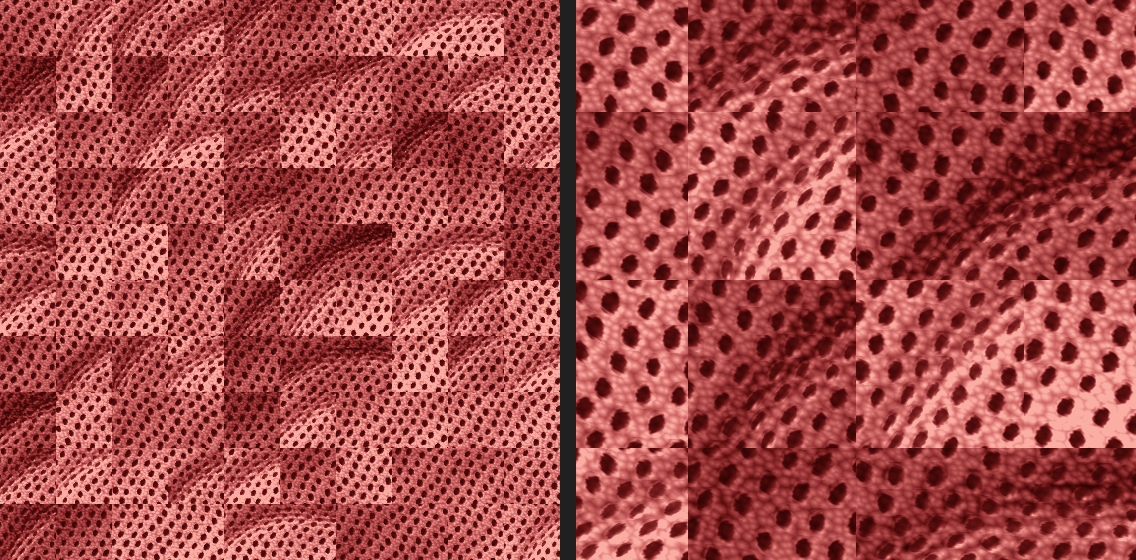
Left, the full canvas; right, a detail of the centre.
Give the GLSL for this texture, as a three.js fragment shader.

```glsl
// Patchwork of red athletic mesh: a 10 by 10 grid of perforated cloth swatches, some folded.
varying vec2 vUv;

const float TILES = 10.0;                    // swatches across and down
const vec2 HOLE_PITCH = vec2(0.22, 0.17);    // hole spacing, in swatch widths
const vec2 HOLE_RADIUS = vec2(0.049, 0.064);
const float HOLE_SLANT = 0.2;
const float HOLE_SOFTNESS = 0.24;
const float JOINED_SHARE = 0.25;             // share of swatches joined in pairs
const float FOLD_SHARE = 0.5;
const float FOLD_WIDTH = 0.2;
const float FOLD_SQUEEZE = 0.8;
const vec2 GRAIN_CELLS = vec2(180.0, 220.0);
const float GRAIN_DEPTH = 0.46;
const float TONE_DARK = 0.42;
const float TONE_LIGHT = 0.93;

const vec3 PIT = vec3(0.2, 0.015, 0.015);
const vec3 MAROON = vec3(0.38, 0.065, 0.065);
const vec3 CRIMSON = vec3(0.57, 0.18, 0.19);
const vec3 ROSE = vec3(0.71, 0.31, 0.31);
const vec3 CORAL = vec3(0.86, 0.46, 0.45);
const vec3 BLUSH = vec3(0.98, 0.68, 0.64);

float hash(vec2 p) {
  p = fract(p * vec2(0.1031, 0.1137));
  p += dot(p, p.yx + 33.33);
  return fract((p.x + p.y) * p.x * 47.3);
}

vec2 hash2(vec2 p) {
  return vec2(hash(p + 17.3), hash(p + 71.9));
}

float bell(float x, float width) {
  return exp(-x * x / (width * width));
}

// Distance to the nearest scattered point
float cellular(vec2 p) {
  vec2 cell = floor(p);
  float nearest = 2.0;
  for (int y = -1; y <= 1; y++) {
    for (int x = -1; x <= 1; x++) {
      vec2 c = cell + vec2(float(x), float(y));
      nearest = min(nearest, distance(p, c + hash2(c)));
    }
  }
  return nearest;
}

// Cloth colour from deep shadow (0) to highlight (1)
vec3 clothRamp(float tone) {
  float t = clamp(tone, 0.0, 1.0) * 5.0;
  vec3 color = mix(PIT, MAROON, clamp(t, 0.0, 1.0));
  color = mix(color, CRIMSON, clamp(t - 1.0, 0.0, 1.0));
  color = mix(color, ROSE, clamp(t - 2.0, 0.0, 1.0));
  color = mix(color, CORAL, clamp(t - 3.0, 0.0, 1.0));
  return mix(color, BLUSH, clamp(t - 4.0, 0.0, 1.0));
}

void main() {
  // Swatches, some continuing over two tiles
  vec2 grid = vUv * TILES;
  vec2 tile = floor(grid);
  float rowShift = mod(tile.y, 2.0);
  vec2 pairId = vec2(floor((tile.x + rowShift) * 0.5), tile.y);
  float joined = step(hash(pairId + 5.7), JOINED_SHARE);
  vec2 origin = mix(tile, vec2(pairId.x * 2.0 - rowShift, tile.y), joined);
  vec2 size = vec2(1.0 + joined, 1.0);
  vec2 seed = origin + 40.0 + joined * 60.0;
  vec2 p = grid - origin;
  vec2 rnd = hash2(seed);
  vec2 rnd2 = hash2(seed + 123.4);
  float brightness = hash(seed + 211.7);

  // Curved diagonal fold
  float folded = step(rnd.x, FOLD_SHARE);
  float angle = mix(0.4, 0.95, rnd2.x) - 0.2 * joined;
  vec2 along = vec2(cos(angle), sin(angle));
  vec2 normal = vec2(-along.y, along.x);
  vec2 centered = p - size * 0.5;
  float run = dot(centered, along);
  float across = dot(centered, normal) + 0.25 * run * run + (rnd2.y - 0.5) * 0.5;
  float s = across / FOLD_WIDTH;
  float crease = folded * bell(across, FOLD_WIDTH);

  // Mesh coordinates: tilted, wavy and squeezed across the fold
  vec2 q = p + rnd * 7.0;
  q += normal * folded * FOLD_SQUEEZE * FOLD_WIDTH * s / sqrt(1.0 + s * s);
  q.y += q.x * mix(0.08, 0.35, rnd.y);
  q += 0.03 * sin(q.yx * 6.0 + rnd2 * 6.28);

  // Staggered, slightly ragged oval holes
  vec2 lattice = q / HOLE_PITCH;
  lattice.x += 0.5 * mod(floor(lattice.y), 2.0);
  vec2 cell = floor(lattice);
  vec2 r = (fract(lattice) - 0.5) * HOLE_PITCH;
  r += (hash2(cell + seed) - 0.5) * vec2(0.045, 0.018);
  r.x -= r.y * HOLE_SLANT;
  vec2 e = r / (HOLE_RADIUS * mix(0.84, 1.08, hash(cell + seed + 9.1)));
  float ragged = 0.12 * sin(q.x * 95.0 + 2.0 * sin(q.y * 70.0)) * sin(q.y * 83.0);
  float d = length(e) - 1.0 + ragged;
  float hole = 1.0 - smoothstep(-HOLE_SOFTNESS, HOLE_SOFTNESS, d);
  float rim = bell(d - 0.4, 0.28) * dot(e, vec2(0.55, -0.5));

  // Light over the cloth, fold shadow and stretched threads
  float base = mix(TONE_DARK, TONE_LIGHT, brightness);
  float tone = base + 0.3 * dot(centered / size, rnd - vec2(0.3, 0.8));
  tone += 0.05 * sin(dot(p, vec2(4.0, -5.0)) + rnd.y * 6.28);
  tone += folded * (0.14 * bell(across + 0.12, 0.1) - 0.27 * bell(across - 0.16, 0.2));
  tone += crease * 0.14 * sin(across * 65.0 + 2.0 * sin(run * 4.0));
  tone += 0.14 * rim;

  // Hole depth, with pale flecks where a fold catches light
  float pit = 0.14 * base - 0.02 + 0.2 * smoothstep(0.1, 1.0, e.x - 0.4 * e.y);
  tone = mix(tone, pit, hole * (1.0 - 0.25 * crease));
  float fleck = bell(length(e - vec2(0.55, -0.75)), 0.35);
  tone += 0.6 * fleck * crease * step(0.35, hash(cell + seed + 31.0));

  // Fibre grain, drawn out along the thread
  vec2 fibre = vUv + vec2(0.35 * vUv.y, 0.0);
  float grain = 0.48 - cellular(fibre * GRAIN_CELLS);
  tone += grain * GRAIN_DEPTH * (1.0 - 0.7 * hole);

  gl_FragColor = vec4(clothRamp(tone), 1.0);
}
```
